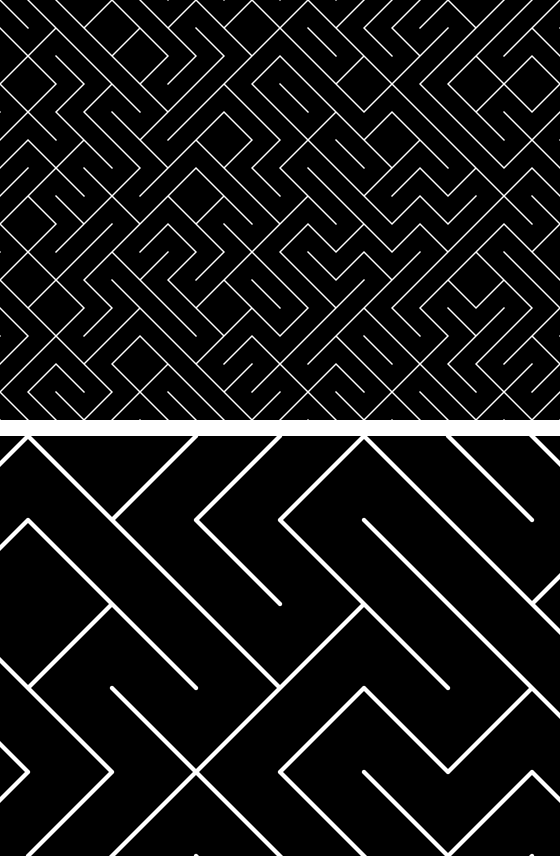
Top: the whole. Bottom: its middle third, enlarged.
Write a WebGL 1 fragment shader that draws this pattern.

```glsl
precision highp float;

uniform vec2 u_resolution;

float hash(vec2 cell) {
  vec3 p = fract(cell.xyx * 0.1031);
  p += dot(p, p.yzx + 33.33);
  return fract((p.x + p.y) * p.z);
}

// Distance to the one diagonal wall that crosses a unit cell.
float wallDistance(vec2 point, vec2 cell) {
  vec2 fromCentre = point - cell - 0.5;
  vec2 diagonal = vec2(1.0, hash(cell + 17.0) < 0.55 ? -1.0 : 1.0);
  float along = clamp(0.5 * dot(fromCentre, diagonal), -0.5, 0.5);
  return length(fromCentre - diagonal * along);
}

void main() {
  // Fifteen square cells fill the canvas height.
  float pixel = 15.0 / u_resolution.y;
  vec2 point = gl_FragCoord.xy * pixel;

  // Check the four cells around the nearest corner, so joints stay whole.
  vec2 corner = floor(point + 0.5);
  float nearest = 1.0;
  for (int j = 0; j < 2; j++) {
    for (int i = 0; i < 2; i++) {
      vec2 cell = corner - vec2(float(i), float(j));
      nearest = min(nearest, wallDistance(point, cell));
    }
  }

  // Thin white walls on black with a soft edge.
  float halfWidth = 0.0254;
  float softness = 0.68 * pixel;
  float wall = 1.0 - smoothstep(halfWidth - softness, halfWidth + softness, nearest);
  gl_FragColor = vec4(vec3(wall), 1.0);
}
```
